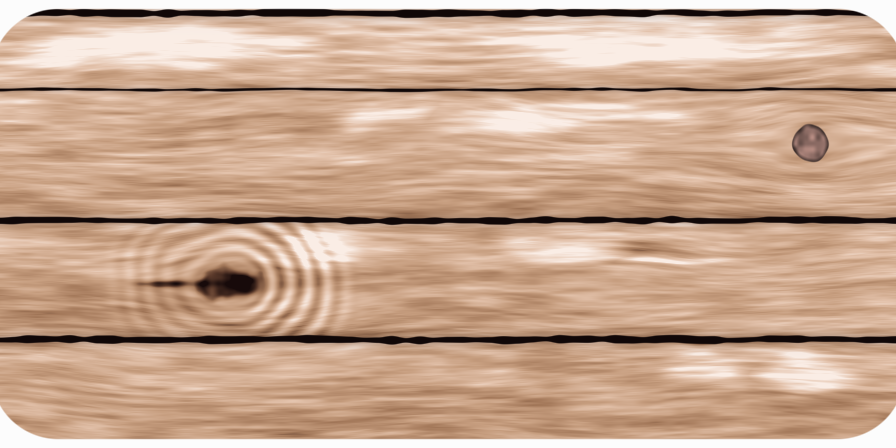
Write a Shadertoy shader that draws this texture.

```glsl
#define GRAIN_SCALE vec2(9.0, 105.0)
#define GRAIN_DEPTH 0.50
#define STREAK_DEPTH 0.34
#define BASE_TONE 0.66
#define RING_FREQ 145.0
#define BIG_KNOT vec2(0.51, 0.368)
#define SMALL_KNOT vec2(1.81, 0.68)
#define SMALL_KNOT_RADIUS 0.041
#define CORNER_RADIUS 0.15
#define BORDER vec3(0.99)

// Seams from top to bottom: height, half width
const vec2 seams[5] = vec2[](vec2(0.971, 0.008), vec2(0.800, 0.0032),
    vec2(0.508, 0.007), vec2(0.242, 0.008), vec2(0.012, 0.001));

// Pale patches: centre, radii
const vec4 patches[9] = vec4[](
    vec4(1.50, 0.90, 0.38, 0.050), vec4(1.28, 0.745, 0.36, 0.032),
    vec4(0.85, 0.745, 0.12, 0.030), vec4(1.25, 0.440, 0.14, 0.022),
    vec4(1.50, 0.425, 0.11, 0.015), vec4(0.72, 0.440, 0.10, 0.050),
    vec4(1.57, 0.175, 0.12, 0.045), vec4(1.82, 0.165, 0.12, 0.040),
    vec4(0.35, 0.89, 0.35, 0.050));

const vec3 wood[6] = vec3[](vec3(0.09, 0.04, 0.04), vec3(0.36, 0.23, 0.17),
    vec3(0.64, 0.47, 0.35), vec3(0.78, 0.62, 0.50),
    vec3(0.89, 0.76, 0.67), vec3(0.98, 0.93, 0.90));

float hash(vec2 p) {
    vec3 q = fract(vec3(p.xyx) * 0.1031);
    q += dot(q, q.yzx + 33.33);
    return fract((q.x + q.y) * q.z);
}

float noise(vec2 p) {
    vec2 i = floor(p), f = fract(p);
    f = f * f * (3.0 - 2.0 * f);
    return mix(mix(hash(i), hash(i + vec2(1, 0)), f.x),
               mix(hash(i + vec2(0, 1)), hash(i + vec2(1, 1)), f.x), f.y);
}

float fbm(vec2 p) {
    float sum = 0.0, amp = 0.55;
    for (int i = 0; i < 3; i++) {
        sum += amp * noise(p);
        p = p * 2.03 + 17.3;
        amp *= 0.5;
    }
    return sum;
}

vec3 woodColor(float tone) {
    float t = clamp(tone, 0.0, 1.0) * 5.0;
    int i = min(int(t), 4);
    return mix(wood[i], wood[i + 1], t - float(i));
}

// Gaussian falloff over an ellipse
float spot(vec2 p, vec2 centre, vec2 radii) {
    vec2 d = (p - centre) / radii;
    return exp(-dot(d, d));
}

float roundedBox(vec2 p, vec2 halfSize, float r) {
    vec2 q = abs(p) - halfSize + r;
    return length(max(q, 0.0)) + min(max(q.x, q.y), 0.0) - r;
}

void mainImage(out vec4 fragColor, in vec2 fragCoord) {
    float px = 1.0 / iResolution.y;
    float aspect = iResolution.x * px;
    vec2 p = fragCoord * px;
    p.x *= 2.0 / aspect;

    // Board index, height within the board and seam mask
    int board = 0;
    float gap = 0.0, wobble = (noise(vec2(p.x * 14.0, 3.0)) - 0.5) * 0.004;
    for (int i = 0; i < 5; i++) {
        if (p.y < seams[i].x) board = i;
        float ragged = noise(vec2(p.x * 32.0, float(i) * 9.0));
        float width = seams[i].y * (0.65 + 0.6 * ragged);
        float d = abs(p.y - seams[i].x + wobble);
        gap = max(gap, 1.0 - smoothstep(width - px, width + px, d));
        gap = max(gap, 0.35 * exp(-d / (seams[i].y + 0.001)));
    }
    int below = min(board + 1, 4);
    float rise = (p.y - seams[below].x) / max(seams[board].x - seams[below].x, 0.01);

    // Grain lines pushed apart by the knots
    vec2 flow = p;
    flow.y -= (p.y - BIG_KNOT.y) * 0.75 * spot(p, BIG_KNOT, vec2(0.20, 0.11));
    flow.y -= (p.y - SMALL_KNOT.y) * 0.7 * spot(p, SMALL_KNOT, vec2(0.15, 0.09));
    flow.y += 0.035 * (noise(p * vec2(3.0, 7.0) + float(board) * 5.0) - 0.5);
    flow += float(board) * vec2(7.3, 2.1);
    float grain = fbm(flow * GRAIN_SCALE);
    float streak = fbm(flow * vec2(3.0, 22.0) + 40.0);
    float tone = BASE_TONE + GRAIN_DEPTH * (grain - 0.48)
        + STREAK_DEPTH * (streak - 0.48) + 0.12 * (rise - 0.5);
    tone += board == 0 ? 0.08 : board == 3 ? -0.04 : 0.0;

    // Pale patches with ragged outlines
    vec2 warp = (vec2(streak, noise(p * vec2(9.0, 28.0))) - 0.5) * vec2(0.16, 0.035);
    float pale = 0.0;
    for (int i = 0; i < 9; i++)
        pale = max(pale, spot(p + warp, patches[i].xy, patches[i].zw));
    tone += 0.30 * smoothstep(0.15, 0.85, pale);

    // Growth rings and dark heart of the big knot
    vec2 k = (p - BIG_KNOT) * vec2(1.0, 1.25);
    float ringDist = length(k) + 0.022 * (noise(p * 11.0) - 0.5);
    float ringMask = smoothstep(0.05, 0.09, ringDist) * (1.0 - smoothstep(0.2, 0.31, ringDist));
    ringMask *= mix(0.3, 1.0, smoothstep(-0.08, 0.08, k.x + 0.5 * k.y)) * (board == 2 ? 1.0 : 0.0);
    tone += 0.20 * ringMask * sin(ringDist * RING_FREQ);
    float heart = length(k * vec2(0.75, 1.0)) + 0.03 * (noise(p * 36.0) - 0.5);
    tone -= (0.28 + 0.25 * noise(p * 55.0)) * (1.0 - smoothstep(0.030, 0.058, heart));
    tone -= 0.35 * spot(p, BIG_KNOT + vec2(0.035, 0.0), vec2(0.025, 0.022));

    // Crack, bruise and chipped edge
    tone -= 0.55 * spot(p + warp * 0.15, BIG_KNOT - vec2(0.13, 0.002), vec2(0.075, 0.009));
    tone -= 0.38 * spot(p + warp * 0.6, vec2(1.46, 0.445), vec2(0.075, 0.014));
    tone -= 0.45 * spot(p + warp * 0.2, vec2(1.56, 0.235), vec2(0.025, 0.009));
    vec3 color = woodColor(tone);

    // Small plugged knot with a dark rim
    float plug = length(p - SMALL_KNOT) + 0.006 * (noise(p * 40.0) - 0.5);
    vec3 plugColor = vec3(0.56, 0.43, 0.40) * (0.7 + 0.6 * noise(p * 75.0));
    plugColor *= 1.0 - 0.5 * smoothstep(0.75, 1.0, plug / SMALL_KNOT_RADIUS);
    color = mix(plugColor, color, smoothstep(-px, px, plug - SMALL_KNOT_RADIUS));

    // Seams, then the pale rounded border
    color = mix(color, wood[0] * 0.7, gap);
    float edge = roundedBox(p - vec2(1.0, 0.5), vec2(1.02, 0.48), CORNER_RADIUS);
    color = mix(color, BORDER, smoothstep(-px, px, edge));
    fragColor = vec4(color, 1.0);
}
```
